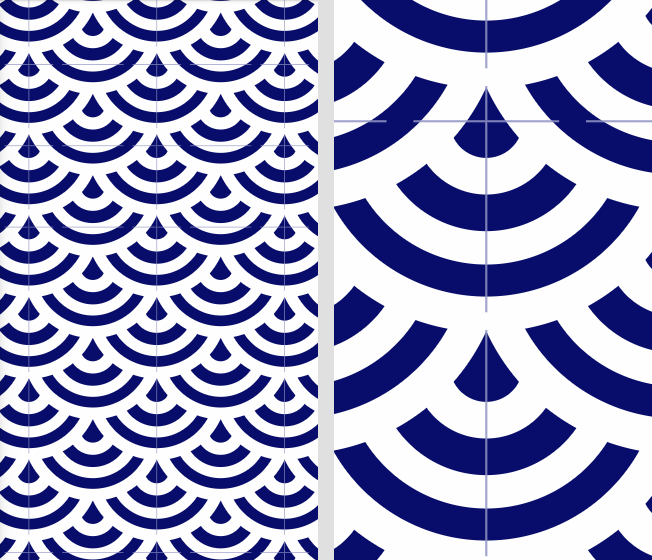
Left: the whole. Right: its middle third, enlarged.
Give the GLSL for this pattern, as a Shadertoy shader.

```glsl
// Overlapping navy wave scales on white, hung point-up, with faint tile seams.

const vec3 WHITE = vec3(0.995);
const vec3 NAVY = vec3(0.03, 0.05, 0.42);
const vec3 SEAM = vec3(0.57, 0.58, 0.77);
const float ROW_STEP = 0.318; // in column widths

// Antialiased coverage of the inside of a signed distance
float inside(float dist, float px) {
    return clamp(0.5 - dist / px, 0.0, 1.0);
}

float band(float r, float inner, float outer, float px) {
    return inside(max(inner - r, r - outer), px);
}

// Concentric rings of one scale: a core and two bands
float rings(float r, float px) {
    return inside(r - 0.0955, px)
         + band(r, 0.191, 0.2865, px)
         + band(r, 0.3735, 0.457, px);
}

// Rows are painted from low to high, so each one covers the row beneath it
float scales(vec2 p, float px) {
    float ink = 0.0;
    float topRow = floor((p.y - 0.55) / ROW_STEP);
    for (int i = 4; i >= 0; i--) {
        float row = topRow + float(i);
        float x = fract(p.x + 0.5 * mod(row, 2.0) + 0.5) - 0.5;
        float r = length(vec2(x, p.y - row * ROW_STEP));
        ink = mix(ink, rings(r, px), inside(r - 0.55, px));
    }
    return ink;
}

// Hairlines along the tile edges, broken near the scale borders
float seams(vec2 p, float px) {
    float tile = 2.0 * ROW_STEP;
    float column = abs(fract(p.x + 0.5) - 0.5);
    float vertical = inside(column - 0.0028, px);
    vertical *= inside(mod(p.y + 0.092, tile) - 0.59, px);

    float line = round(p.y / tile);
    float horizontal = inside(abs(p.y - line * tile) - 0.0028, px);
    float spans = max(inside(column - 0.19, px), inside(0.26 - column, px));
    float shown = line < 2.5 || line > 5.5 ? 1.0 : 0.0;
    return max(vertical, horizontal * spans * shown);
}

void mainImage(out vec4 fragColor, in vec2 fragCoord) {
    // Column widths, measured from the top left corner
    float px = 2.487 / iResolution.x;
    vec2 corner = vec2(fragCoord.x, iResolution.y - fragCoord.y) * px;
    vec2 p = corner - vec2(0.226, 0.504);

    vec3 color = mix(WHITE, NAVY, scales(p, px));
    color = mix(color, SEAM, 0.85 * seams(p, px));

    // Soft shade along the left and top edges
    color *= 1.0 - 0.08 * exp(-corner.x * 30.0) - 0.2 * exp(-corner.y * 110.0);
    fragColor = vec4(color, 1.0);
}
```
